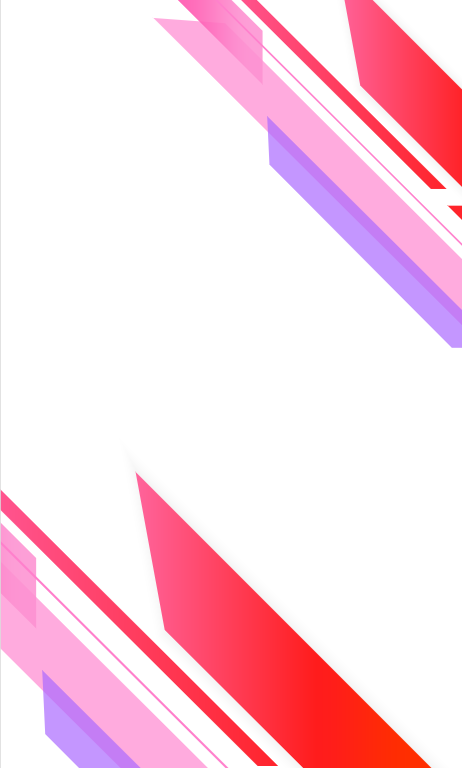
A Shadertoy shader for this background:

```glsl
// Two clusters of diagonal pink, red and violet ribbons on a white sheet.
// One motif of convex quads and 45 degree bands is drawn twice at different
// scales, layered with soft shadows and horizontal gradients.

#define GRID vec2(460.0, 768.0)
#define LOW_ANCHOR vec2(42.0, 670.0)
#define HIGH_ANCHOR vec2(266.0, 116.0)
#define HIGH_SCALE 0.76
#define FAR 420.0
#define SHADOW_BLUR 15.0
#define SHADOW_STRENGTH 0.09
#define BLUSH vec3(1.0, 0.67, 0.87)
#define ROSE vec3(1.0, 0.39, 0.61)
#define SCARLET vec3(1.0, 0.11, 0.11)
#define EMBER vec3(1.0, 0.18, 0.0)
#define VIOLET vec3(0.67, 0.414, 1.0)

// Signed distance to the line a-b, negative on its right-hand side (y down).
float edge(vec2 p, vec2 a, vec2 b) {
    vec2 along = normalize(b - a);
    return dot(p - a, vec2(along.y, -along.x));
}

// Convex quad with corners listed clockwise.
float quad(vec2 p, vec2 a, vec2 b, vec2 c, vec2 d) {
    return max(max(edge(p, a, b), edge(p, b, c)),
               max(edge(p, c, d), edge(p, d, a)));
}

// Diagonal band where y - x lies between lo and hi.
float band(vec2 p, float lo, float hi) {
    float k = p.y - p.x;
    return max(lo - k, k - hi) * 0.70711;
}

void paint(inout vec3 col, vec3 ink, float dist, float pixel, float alpha) {
    col = mix(col, ink, alpha * clamp(0.5 - dist / pixel, 0.0, 1.0));
}

void castShadow(inout vec3 col, float dist) {
    float fade = 1.0 - smoothstep(-SHADOW_BLUR, SHADOW_BLUR, dist);
    col *= 1.0 - SHADOW_STRENGTH * fade;
}

// The complete motif; its origin is the top corner of the violet ribbon.
void drawCluster(inout vec3 col, vec2 p, float pixel) {
    // Outlines
    float slab = quad(p, vec2(93, -198), vec2(FAR + 93.0, FAR - 196.0),
                      vec2(FAR + 122.0, FAR - 40.0), vec2(122, -40));
    float shard = quad(p, vec2(-202, -305), vec2(46, -212),
                       vec2(59, -115), vec2(-202, -376));
    shard = max(shard, edge(p, vec2(59, -115), vec2(-42, -216)));
    float blush = max(band(p, -67.0, 20.0),
                      edge(p, vec2(-149, -129), vec2(-54, -122)));
    float violet = quad(p, vec2(0), vec2(FAR), vec2(242, 305), vec2(3, 64));
    violet = max(violet, p.y - 305.0);
    float veil = max(band(p, -106.0, -35.5), p.x + 6.0);
    float stripe = max(band(p, -139.0, -118.5),
                       min(p.y - 96.0, 118.0 - p.y));

    // Soft shadows below the opaque pieces
    castShadow(col, quad(p - vec2(3, 3), vec2(93, -198),
                         vec2(FAR + 93.0, FAR - 196.0),
                         vec2(FAR + 122.0, FAR - 40.0), vec2(122, -40)));
    castShadow(col, shard);

    // Translucent ribbons
    paint(col, BLUSH, blush, pixel, 1.0);
    paint(col, VIOLET, violet, pixel, 0.7);
    vec3 veilInk = mix(vec3(1.0, 0.33, 0.68), vec3(0.99, 0.57, 0.82),
                       smoothstep(-115.0, -20.0, p.x));
    paint(col, veilInk, veil, pixel, 0.88);
    paint(col, vec3(1.0, 0.5, 0.8), band(p, -87.5, -84.5), pixel, 1.0);

    // Opaque stripe, shard and slab
    vec3 stripeInk = mix(vec3(1.0, 0.33, 0.56), vec3(1.0, 0.14, 0.17),
                         clamp((p.x + 42.0) / 277.0, 0.0, 1.0));
    paint(col, stripeInk, stripe, pixel, 1.0);
    vec3 shardInk = mix(vec3(1.0, 0.53, 0.79), vec3(1.0, 0.41, 0.68),
                        clamp((p.x + 42.0) / 100.0, 0.0, 1.0));
    paint(col, shardInk, shard, pixel, 1.0);
    vec3 slabInk = mix(ROSE, SCARLET, clamp((p.x - 93.0) / 180.0, 0.0, 1.0));
    slabInk = mix(slabInk, EMBER, smoothstep(270.0, 370.0, p.x));
    paint(col, slabInk, slab, pixel, 1.0);
}

void mainImage(out vec4 fragColor, in vec2 fragCoord) {
    // Design grid: stretched to the canvas, y running downward
    vec2 uv = fragCoord / iResolution.xy;
    vec2 p = vec2(uv.x, 1.0 - uv.y) * GRID;
    float pixel = GRID.y / iResolution.y;

    vec3 col = vec3(1.0);
    // Each cluster keeps to its own half of the sheet
    if (p.y < 0.5 * GRID.y) {
        drawCluster(col, (p - HIGH_ANCHOR) / HIGH_SCALE, pixel / HIGH_SCALE);
    } else {
        drawCluster(col, p - LOW_ANCHOR, pixel);
    }

    // Hairline along the left border
    paint(col, vec3(0.86), p.x - 1.0, pixel, 0.8);
    fragColor = vec4(col, 1.0);
}
```
